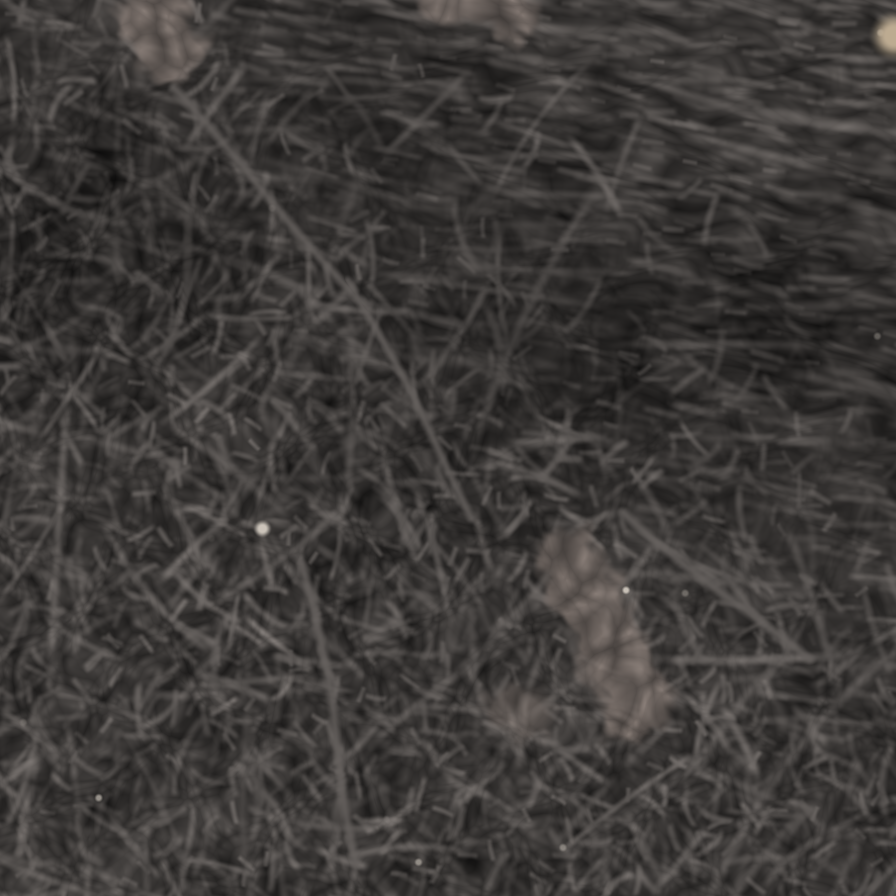
A three.js fragment shader for this texture:

```glsl
// Draws a dark mat of tangled and combed fibres with dusty clumps and pale specks.
varying vec2 vUv;
const vec3 FIBRE_TINT = vec3(1.0, 0.953, 0.925);
const vec3 CLUMP_COLOR = vec3(0.43, 0.393, 0.373);
const vec3 SPECK_COLOR = vec3(0.80, 0.77, 0.73);
const vec3 BEAD_COLOR = vec3(0.74, 0.67, 0.57);
const float COMBED_ANGLE = -0.15;
const float LOOSE_ANGLE = 1.85;

vec2 hash2(vec2 p) {
  vec3 h = fract(p.xyx * vec3(0.1031, 0.1030, 0.0973));
  h += dot(h, h.yzx + 33.33);
  return fract((h.xx + h.yz) * h.zy);
}
vec2 rotate(vec2 p, float angle) {
  float c = cos(angle), s = sin(angle);
  return vec2(c * p.x + s * p.y, c * p.y - s * p.x);
}
// Distance to the nearest scattered point, in cells.
float cellular(vec2 p) {
  vec2 cell = floor(p);
  float nearest = 2.0;
  for (int y = -1; y <= 1; y++)
  for (int x = -1; x <= 1; x++) {
    vec2 id = cell + vec2(x, y);
    nearest = min(nearest, length(id + hash2(id + 71.0) - p));
  }
  return nearest;
}
float waves(vec2 p) {
  return (sin(p.x + 1.7 * sin(p.y * 0.8)) + sin(p.y * 1.3 - p.x * 0.6 + 2.0)
        + 0.5 * sin(p.x * 2.3 + p.y * 1.9)) / 2.5;
}
// Share of combed fibres: 0 at the lower left, 1 at the upper right.
float combing(vec2 p) {
  return smoothstep(0.7, 1.5, 0.8 * p.x + p.y);
}
// One layer of slightly bent fibres with fading ends, one to each cell.
float fibreLayer(vec2 p, float cells, float width, float seed) {
  vec2 q = p * cells;
  vec2 cell = floor(q);
  float gap = 1.0;
  for (int y = -1; y <= 1; y++)
  for (int x = -1; x <= 1; x++) {
    vec2 id = cell + vec2(x, y);
    vec2 shape = hash2(id + seed);
    vec2 look = hash2(id + seed + 137.0);
    vec2 centre = id + hash2(id + seed + 59.0);
    float combed = step(fract(look.x * 7.0 + shape.y), combing(centre / cells));
    float turn = shape.x * 2.0 - 1.0;
    float angle = mix(LOOSE_ANGLE + 1.4 * turn, COMBED_ANGLE + 0.2 * turn, combed);
    vec2 d = rotate(q - centre, angle);
    d.y += (look.x - 0.5) * 0.6 * d.x * d.x * (1.0 - combed);
    float reach = abs(d.x) / mix(0.35, 0.9, shape.y);
    float strength = mix(0.12, 0.95, look.y * look.y) * mix(1.0, 0.7, combed);
    float body = 1.0 - smoothstep(0.0, width * mix(0.75, 1.3, shape.y), abs(d.y) / cells);
    gap *= 1.0 - strength * body * (1.0 - smoothstep(0.6, 1.0, reach));
  }
  return 1.0 - gap;
}
float segment(vec2 p, vec2 a, vec2 b) {
  vec2 d = b - a;
  return length(p - a - d * clamp(dot(p - a, d) / dot(d, d), 0.0, 1.0));
}
float strand(vec2 p, vec2 a, vec2 b, float width) {
  p += 0.004 * sin(p.yx * 19.0);
  return 1.0 - smoothstep(0.0, width, segment(p, a, b));
}
// Ragged lump around a segment.
float clump(vec2 p, vec2 a, vec2 b, float radius) {
  float ragged = 0.010 * waves(p * 60.0) + 0.006 * waves(p.yx * 150.0);
  return 1.0 - smoothstep(-0.010, 0.010, segment(p, a, b) - radius + ragged);
}
float disc(vec2 p, vec2 centre, float radius) {
  return 1.0 - smoothstep(radius * 0.3, radius, length(p - centre));
}
// Rare small specks, one candidate to each cell.
float specks(vec2 p, float cells) {
  vec2 id = floor(p * cells);
  vec2 look = hash2(id + 211.0);
  vec2 centre = (id + 0.2 + 0.6 * hash2(id + 23.0)) / cells;
  return step(0.93, look.x) * look.y * disc(p, centre, 0.0055);
}

void main() {
  // Mottled ground, drawn out along the combed direction.
  vec2 p = vUv;
  vec2 curl = p + 0.008 * sin(p.yx * 47.0 + 3.0 * sin(p * 31.0));
  vec2 along = rotate(curl, COMBED_ANGLE);
  float loose = 0.5 * (cellular(curl * vec2(42.0, 32.0)) + cellular(curl * 72.0 + 9.0));
  float drawn = 0.5 * (cellular(along * vec2(8.0, 40.0)) + cellular(along * vec2(28.0, 75.0)));
  float grain = 1.0 - mix(loose, drawn, combing(p));
  // Broad shading: a dark band, soft patches and scattered tufts of lint.
  float band = 1.0 - smoothstep(0.0, 0.3, abs(p.y + 0.12 * p.x - 0.72));
  float tuft = 1.0 - smoothstep(0.0, 0.5, cellular(curl * 13.0));
  float tone = 0.062 + 0.21 * grain + 0.022 * waves(p * 9.0) + 0.016 * waves(p.yx * 27.0);
  tone += 0.05 * tuft - 0.035 * band;
  // Fibres from long to short.
  float gap = 1.0;
  for (int i = 0; i < 9; i++) {
    float k = float(i);
    gap *= 1.0 - fibreLayer(p, 4.0 * pow(1.32, k), 0.0075 - 0.0002 * k, 17.0 * k + 5.0);
  }
  tone += (0.19 + 0.05 * waves(p * 14.0 + 4.0) - 0.03 * band) * (1.0 - gap);
  // A few heavy strands lying on top.
  float heavy = 0.8 * fibreLayer(p, 3.0, 0.0085, 301.0);
  heavy = max(heavy, strand(p, vec2(0.19, 0.90), vec2(0.41, 0.66), 0.009));
  heavy = max(heavy, strand(p, vec2(0.39, 0.69), vec2(0.53, 0.42), 0.008));
  heavy = max(heavy, strand(p, vec2(0.70, 0.43), vec2(0.90, 0.26), 0.009));
  heavy = max(heavy, strand(p, vec2(0.34, 0.37), vec2(0.40, 0.04), 0.009));
  vec3 color = FIBRE_TINT * mix(tone, max(tone, 0.40), 0.75 * heavy);
  // Dusty clumps with a lumpy surface.
  float lump = clump(p, vec2(0.64, 0.37), vec2(0.71, 0.21), 0.038);
  lump = max(lump, clump(p, vec2(0.17, 0.98), vec2(0.19, 0.95), 0.038));
  lump = max(lump, clump(p, vec2(0.49, 1.01), vec2(0.57, 0.99), 0.030));
  lump = max(lump, 0.6 * clump(p, vec2(0.57, 0.21), vec2(0.59, 0.20), 0.026));
  float relief = 0.62 + 0.75 * (1.0 - cellular(curl * 36.0)) * (0.65 + 0.5 * grain);
  color = mix(color, CLUMP_COLOR * relief, 0.8 * lump);
  // Pale specks and the bead at the edge.
  color = mix(color, SPECK_COLOR, max(specks(p, 14.0), disc(p, vec2(0.293, 0.41), 0.011)));
  color = mix(color, BEAD_COLOR, disc(p, vec2(0.998, 0.96), 0.030));
  gl_FragColor = vec4(color, 1.0);
}
```
